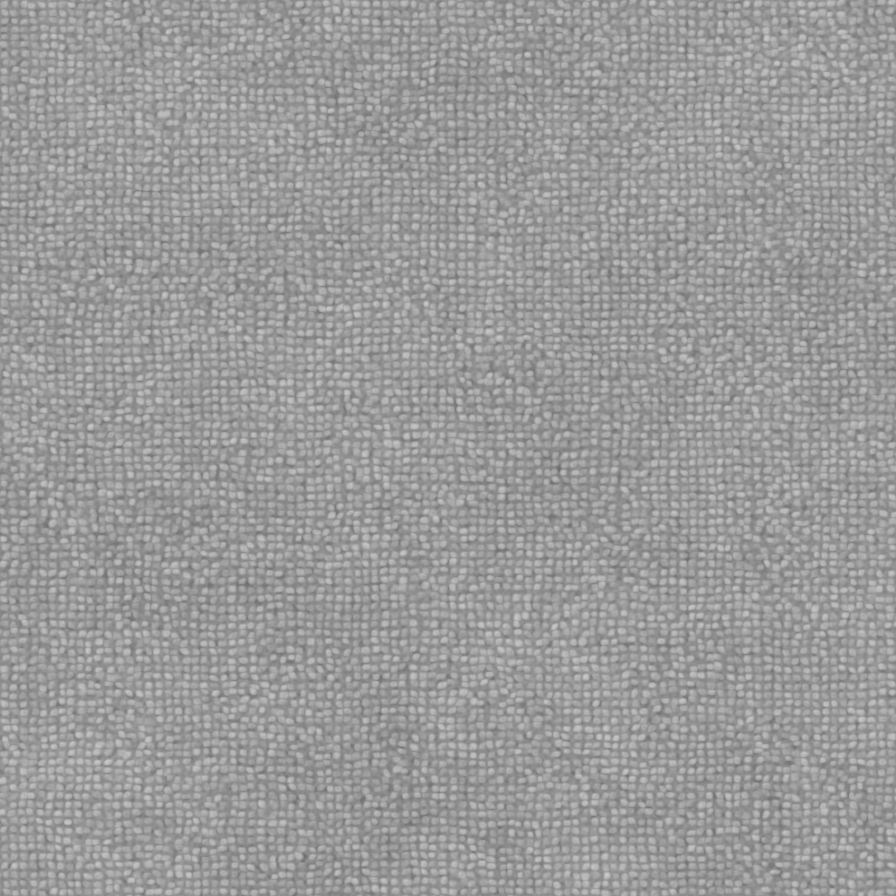
Reproduce this texture procedurally as a Shadertoy shader.

```glsl
// Grey terry cloth: rows of small soft loops with pits, fibres and faint mottling.

const vec2  LOOP_COUNT   = vec2(94.0, 104.0); // loops across and up the canvas
const vec2  LOOP_RADIUS  = vec2(0.50, 0.48);  // in cells
const float LOOP_JITTER  = 0.36;
const float SIZE_SPREAD  = 0.30;
const float GAP_GREY     = 0.553;
const float LOOP_LIFT    = 0.125;             // brightness of a loop above the gap
const float LIFT_SPREAD  = 0.80;
const float SIDE_SHADE   = 0.035;
const float PIT_DEPTH    = 0.060;
const float FIBRE_SCALE  = 190.0;
const float FIBRE_AMOUNT = 0.075;
const float MOTTLE_AMOUNT = 0.028;
const vec2  LIGHT_DIR    = vec2(-0.6, 0.8);

vec2 hash2(vec2 p) {
    vec3 q = fract(p.xyx * vec3(0.1031, 0.1030, 0.0973));
    q += dot(q, q.yzx + 33.33);
    return fract((q.xx + q.yz) * q.zy);
}

float cornerGradient(vec2 cell, vec2 offset) {
    float angle = 6.2832 * hash2(cell).x;
    return dot(vec2(cos(angle), sin(angle)), offset);
}

// Gradient noise, roughly -0.7 to 0.7
float gradientNoise(vec2 p) {
    vec2 i = floor(p), f = fract(p);
    vec2 u = f * f * f * (f * (f * 6.0 - 15.0) + 10.0);
    vec2 e = vec2(1.0, 0.0);
    float low  = mix(cornerGradient(i, f), cornerGradient(i + e, f - e), u.x);
    float high = mix(cornerGradient(i + e.yx, f - e.yx),
                     cornerGradient(i + e.xx, f - e.xx), u.x);
    return mix(low, high, u.y);
}

// Brightness above the gap from the strongest loop near p
float loopLift(vec2 p, float disorder) {
    vec2 home = floor(p);
    float lift = 0.0;
    for (int y = -1; y <= 1; y++) {
        for (int x = -1; x <= 1; x++) {
            vec2 cell = home + vec2(x, y);
            vec2 place = hash2(cell + 17.0) - 0.5;
            vec2 size  = hash2(cell + 251.0) - 0.5;
            vec2 look  = hash2(cell + 613.0) - 0.5;

            vec2 d = p - cell - 0.5 - place * LOOP_JITTER * disorder;
            d.x += d.y * look.y * 0.6;
            d /= LOOP_RADIUS * (1.0 + size * SIZE_SPREAD * disorder);

            // Rounded square with a soft rim
            float radius = pow(dot(pow(abs(d), vec2(2.5)), vec2(1.0)), 0.4);
            float body = 1.0 - smoothstep(0.35, 1.1, radius);
            float tone = LOOP_LIFT * (1.0 + look.x * LIFT_SPREAD);
            lift = max(lift, body * (tone + SIDE_SHADE * dot(d, LIGHT_DIR)));
        }
    }
    return lift;
}

void mainImage(out vec4 fragColor, in vec2 fragCoord) {
    vec2 uv = fragCoord / iResolution.y;

    // Slightly wandering rows and columns, tidier in some areas than others
    vec2 wander = vec2(gradientNoise(uv * 9.0 + 3.7), gradientNoise(uv * 9.0 + 41.3));
    wander += 0.5 * vec2(gradientNoise(uv * 31.0 + 8.1), gradientNoise(uv * 31.0 + 67.9));
    vec2 weave = uv * LOOP_COUNT + wander * 0.55;
    float disorder = clamp(1.0 + 1.3 * gradientNoise(uv * 11.0 + 90.0), 0.5, 1.7);

    float grey = GAP_GREY + loopLift(weave, disorder);

    // Scattered dark pits between loops
    float gap = 1.0 - smoothstep(GAP_GREY, GAP_GREY + 0.05, grey);
    grey -= PIT_DEPTH * gap * smoothstep(0.08, 0.45, gradientNoise(uv * 105.0 + 12.0));

    // Fine fibres and broad mottling
    grey += FIBRE_AMOUNT * gradientNoise(uv * FIBRE_SCALE + 5.0);
    grey += MOTTLE_AMOUNT * (gradientNoise(uv * 4.0 + 20.0) + gradientNoise(uv * 17.0 + 55.0));

    fragColor = vec4(vec3(clamp(grey, 0.0, 1.0)), 1.0);
}
```
